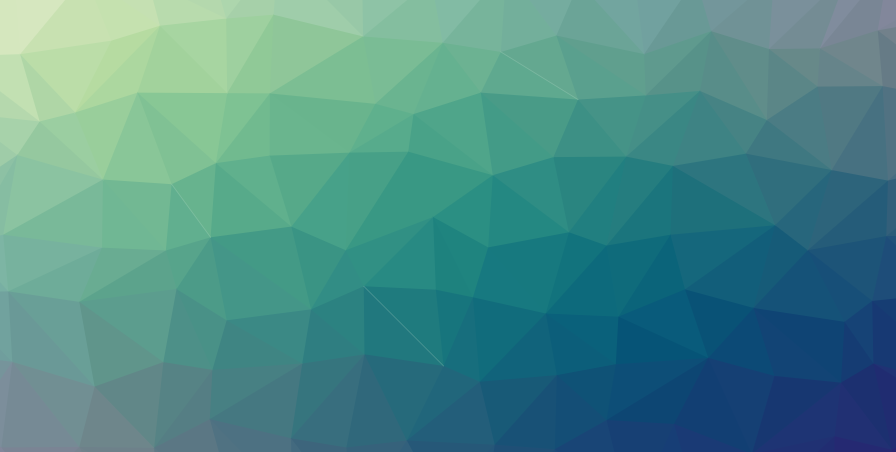
This background is drawn by a WebGL 2 fragment shader. Its source:

```glsl
#version 300 es
precision highp float;
// Low-poly mesh of flat triangles, shaded from pale green through teal to indigo.

uniform vec2 u_resolution;
out vec4 fragColor;

const float CELL = 0.148;                    // mesh spacing, in canvas heights
const float JITTER = 0.66;                   // vertex scatter, in cells
const vec2 MESH_OFFSET = vec2(0.35, 0.22);   // mesh shift, in cells
const float FACET_VARIATION = 0.016;         // random brightness per triangle
const float SEAM_CHANCE = 0.045;             // share of cells with a pale seam
const float SEAM_STRENGTH = 0.22;
const float SEAM_WIDTH = 0.0022;             // in canvas heights
const vec3 SEAM_COLOR = vec3(0.75, 0.88, 0.80);

const int LAST_STOP = 8;
const vec3 RAMP[9] = vec3[9](
    vec3(0.86, 0.91, 0.77),   // cream
    vec3(0.73, 0.87, 0.64),   // pale green
    vec3(0.51, 0.77, 0.58),   // leaf
    vec3(0.33, 0.66, 0.54),   // sea green
    vec3(0.16, 0.56, 0.51),   // teal
    vec3(0.06, 0.44, 0.49),   // deep teal
    vec3(0.02, 0.33, 0.47),   // ocean
    vec3(0.09, 0.23, 0.45),   // navy
    vec3(0.15, 0.14, 0.44)    // indigo
);

float hash(vec2 p) {
    return fract(sin(dot(p, vec2(127.1, 311.7))) * 43758.5453);
}

float cross2(vec2 a, vec2 b) {
    return a.x * b.y - a.y * b.x;
}

float signedArea(vec2 a, vec2 b, vec2 c) {
    return 0.5 * cross2(b - a, c - a);
}

vec3 ramp(float t) {
    float s = clamp(t, 0.0, 1.0) * float(LAST_STOP);
    int i = min(int(s), LAST_STOP - 1);
    return mix(RAMP[i], RAMP[i + 1], s - float(i));
}

// Average of the same ramp read across and down the canvas
vec3 gradient(vec2 p, float aspect) {
    return 0.5 * (ramp(p.x / aspect) + ramp(1.0 - p.y));
}

vec2 vertex(vec2 id) {
    vec2 scatter = vec2(hash(id), hash(id + 57.3)) - 0.5;
    return (id + MESH_OFFSET + JITTER * scatter) * CELL;
}

// Distance inside the line a-b, positive on its left
float edgeDistance(vec2 p, vec2 a, vec2 b) {
    return cross2(b - a, p - a) / length(b - a);
}

float segmentDistance(vec2 p, vec2 a, vec2 b) {
    vec2 ab = b - a;
    return length(p - a - ab * clamp(dot(p - a, ab) / dot(ab, ab), 0.0, 1.0));
}

// Colour of one facet, weighted by its smooth coverage
vec4 facet(vec2 p, vec2 a, vec2 b, vec2 c, float aspect, float pixel) {
    float inside = min(edgeDistance(p, a, b),
                   min(edgeDistance(p, b, c), edgeDistance(p, c, a)));
    float coverage = clamp(0.5 + inside / pixel, 0.0, 1.0);
    vec2 center = (a + b + c) / 3.0;
    float shade = FACET_VARIATION * (hash(center) - 0.5);
    return vec4(gradient(center, aspect) + shade, 1.0) * coverage;
}

void main() {
    float pixel = 1.0 / u_resolution.y;
    float aspect = u_resolution.x * pixel;
    vec2 p = gl_FragCoord.xy * pixel;
    vec2 home = floor(p / CELL - MESH_OFFSET);
    vec4 sum = vec4(0.0);
    float seam = 0.0;

    // Two facets for each nearby cell of the scattered grid
    for (int j = -1; j <= 1; j++) {
        for (int i = -1; i <= 1; i++) {
            vec2 id = home + vec2(i, j);
            vec2 a = vertex(id);
            vec2 b = vertex(id + vec2(1.0, 0.0));
            vec2 c = vertex(id + vec2(1.0, 1.0));
            vec2 d = vertex(id + vec2(0.0, 1.0));

            // Rotate the corners so that a-c is the better diagonal
            float areaAC = min(signedArea(a, b, c), signedArea(a, c, d));
            float areaBD = min(signedArea(a, b, d), signedArea(b, c, d));
            if (areaBD > areaAC) {
                vec2 first = a;
                a = b; b = c; c = d; d = first;
            }
            sum += facet(p, a, b, c, aspect, pixel);
            sum += facet(p, a, c, d, aspect, pixel);

            // Rare hairline along the diagonal
            float line = 1.0 - smoothstep(0.0, max(SEAM_WIDTH, pixel), segmentDistance(p, a, c));
            seam = max(seam, line * step(hash(id + 19.7), SEAM_CHANCE));
        }
    }

    vec3 color = sum.a > 0.0 ? sum.rgb / sum.a : gradient(p, aspect);
    fragColor = vec4(mix(color, SEAM_COLOR, seam * SEAM_STRENGTH), 1.0);
}
```
